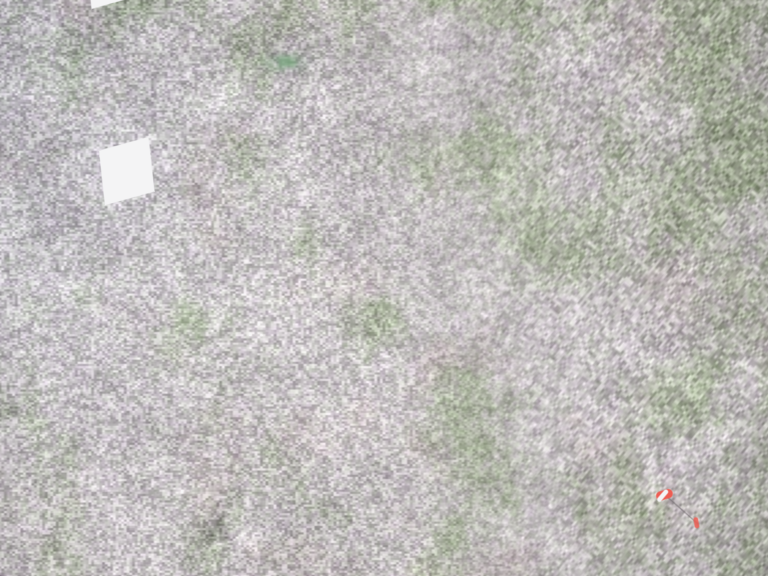
Reproduce this texture procedurally as a Shadertoy shader.

```glsl
// A pale, sun-bleached lawn seen from above, with white sheets and a small red marker.
// Layered value noise gives the dry ground, green patches and fine blades;
// the sheets and marker are antialiased distance shapes on top.

#define DRY_GRASS   vec3(0.762, 0.744, 0.750)
#define GREEN_GRASS vec3(0.630, 0.668, 0.575)
#define BARE_EARTH  vec3(0.745, 0.700, 0.692)
#define SHEET_WHITE vec3(0.955, 0.955, 0.960)
#define MARKER_RED  vec3(0.930, 0.360, 0.320)
#define PATCH_SCALE 8.0
#define GRAIN_SCALE 235.0
#define GRAIN_DEPTH 0.275
#define CLUMP_DEPTH 0.125
#define TINT_DEPTH  0.045

// Integer hash of a lattice cell, 0 to 1
float hash(vec2 cell) {
    uvec2 k = uvec2(ivec2(cell)) * uvec2(1597334677u, 3812015801u);
    uint n = (k.x ^ k.y) * 1597334677u;
    n = (n ^ (n >> 15)) * 2246822519u;
    n ^= n >> 13;
    return float(n >> 8) / 16777216.0;
}

float noise(vec2 p) {
    vec2 cell = floor(p), f = fract(p);
    f = f * f * (3.0 - 2.0 * f);
    float low = mix(hash(cell), hash(cell + vec2(1, 0)), f.x);
    float high = mix(hash(cell + vec2(0, 1)), hash(cell + vec2(1, 1)), f.x);
    return mix(low, high, f.y);
}

float fbm(vec2 p) {
    float sum = 0.0, weight = 0.5;
    for (int i = 0; i < 5; i++) {
        sum += weight * noise(p);
        p = mat2(1.6, 1.2, -1.2, 1.6) * p + 17.3;
        weight *= 0.65;
    }
    return sum / 1.263;
}

// Soft round falloff around a centre
float blob(vec2 p, vec2 centre, vec2 radius) {
    vec2 q = (p - centre) / radius;
    return exp(-dot(q, q));
}

// Skewed square sheet: negative inside
float sheet(vec2 p, vec2 centre) {
    vec2 q = p - centre;
    vec2 d = abs(vec2(q.x + 0.11 * q.y, q.y - 0.28 * q.x)) - vec2(0.0445, 0.049);
    return max(d.x, d.y);
}

float segment(vec2 p, vec2 a, vec2 b) {
    vec2 ab = b - a;
    return length(p - a - ab * clamp(dot(p - a, ab) / dot(ab, ab), 0.0, 1.0));
}

float cover(float d, float soft) {
    return 1.0 - smoothstep(-soft, soft, d);
}

// Fine blades: level streaks on the left, slightly longer slanted ones on the right
float grain(vec2 p) {
    vec2 slanted = mat2(0.77, 0.64, -0.64, 0.77) * p;
    float level = noise(p * GRAIN_SCALE * vec2(0.9, 1.15));
    float slant = noise(slanted * GRAIN_SCALE * vec2(1.05, 0.70) + 71.0);
    float fine = mix(level, slant, smoothstep(0.65, 1.15, p.x + 0.15 * p.y));
    float clump = noise(slanted * GRAIN_SCALE * 0.46 + 33.0);
    return GRAIN_DEPTH * (fine - 0.5) + CLUMP_DEPTH * (clump - 0.5);
}

// Share of green: right edge, central band and top, broken up by the noise
float greenness(vec2 p) {
    float bias = 0.13 * smoothstep(1.12, 1.30, p.x) + 0.05 * smoothstep(0.7, 0.85, p.x)
               + 0.07 * blob(p, vec2(0.80, 0.55), vec2(0.09, 0.30))
               + 0.08 * smoothstep(0.70, 1.0, p.y) - 0.04;
    float patches = fbm(p * PATCH_SCALE * vec2(1.15, 0.85) + 4.0);
    return 0.85 * smoothstep(0.44, 0.80, patches + bias);
}

vec3 lawn(vec2 p) {
    float earth = smoothstep(0.53, 0.80, fbm(p * PATCH_SCALE + 51.0));
    earth = max(earth, 0.8 * blob(p, vec2(1.18, 0.5), vec2(0.05, 0.07)));
    vec3 col = mix(DRY_GRASS, BARE_EARTH, 0.6 * earth);
    col = mix(col, GREEN_GRASS, greenness(p));

    // Broad light, worn patches and dimmer corners
    float light = 0.050 * blob(p, vec2(0.5, 0.4), vec2(0.6, 0.4)) - 0.012;
    light += 0.17 * (fbm(p * 12.0 + 23.0) - 0.5);
    light -= 0.045 * smoothstep(0.55, 0.9, length(p - vec2(0.62, 0.45)));
    light += 0.07 * smoothstep(0.60, 0.8, fbm(p * 16.0 + 90.0));
    col += light + grain(p);

    // Faint lilac and yellow-green speckle
    float tint = noise(p * 75.0 + 11.0) + noise(p * 140.0 + 29.0) - 1.0;
    col += TINT_DEPTH * tint * vec3(0.25, -0.35, 0.55);
    col += vec3(-0.014, -0.004, 0.012) * blob(p, vec2(0.0, 0.8), vec2(0.4, 0.5));

    // Dark tufts and one vivid green tuft
    float ragged = 0.4 + 1.2 * noise(p * 90.0);
    float dark = blob(p, vec2(0.024, 0.288), vec2(0.010)) + 0.8 * blob(p, vec2(1.007, 0.111), vec2(0.012, 0.016))
               + 0.6 * blob(p, vec2(0.373, 0.071), vec2(0.025, 0.034));
    col -= 0.20 * ragged * dark;
    float tuft = ragged * blob(p, vec2(0.495, 0.892), vec2(0.030, 0.014));
    col = mix(col, vec3(0.47, 0.64, 0.49), min(0.6 * tuft, 0.8));
    return clamp(col, 0.30, 0.97);
}

void mainImage(out vec4 fragColor, in vec2 fragCoord) {
    vec2 p = fragCoord / iResolution.y;
    float soft = max(1.0 / iResolution.y, 0.0015);
    vec3 col = lawn(p);

    // White sheets, the upper one cut by the frame
    float sheets = min(sheet(p, vec2(0.220, 0.703)), sheet(p, vec2(0.197, 1.044)));
    col = mix(col, SHEET_WHITE, cover(sheets, soft));

    // Marker: thin dark stem, red flag with a white fold, small red end
    vec2 flag = vec2(1.153, 0.142), tip = vec2(1.210, 0.092);
    col = mix(col, vec3(0.45, 0.43, 0.44), 0.6 * cover(segment(p, flag, tip) - 0.0012, soft));
    col = mix(col, MARKER_RED, cover(segment(p, flag - vec2(0.006, 0.003), flag + vec2(0.007, 0.001)) - 0.008, soft));
    col = mix(col, SHEET_WHITE, cover(segment(p, flag - vec2(0.008, 0.009), flag + vec2(0.003, 0.004)) - 0.004, soft));
    col = mix(col, MARKER_RED, 0.85 * cover(segment(p, tip - vec2(0.0, 0.005), tip + vec2(-0.002, 0.006)) - 0.004, soft));
    fragColor = vec4(col, 1.0);
}
```
